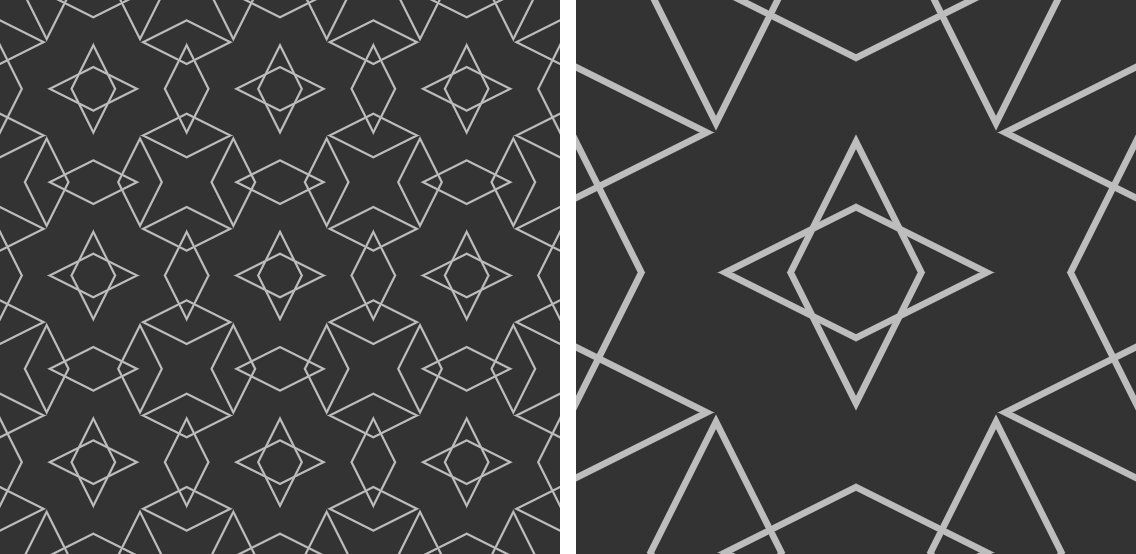
Left: the whole. Right: its middle third, enlarged.
Write a WebGL 1 fragment shader that draws this pattern.

```glsl
precision highp float;
// Thin outlined rhombi on a dark ground, forming four-pointed stars and octagonal rings.
// One staggered lattice of flat rhombi is drawn twice, the second time with its axes
// swapped; each outline comes from a stretched diamond distance.

uniform vec2 u_resolution;

#define REPEATS_ACROSS 3.0
#define STAR_CENTRE vec2(0.5, 0.492)   // in cells, from the lower left
#define HALF_LENGTH 0.2335             // rhombus centre to sharp tip, in cells
#define LINE_WIDTH 0.0118              // in cells
#define GROUND_COLOUR vec3(0.20)
#define LINE_COLOUR vec3(0.74)

// Distance to the outline of a rhombus twice as long as it is high.
float rhombusOutline(vec2 p) {
  p = abs(p);
  return abs(p.x + 2.0 * p.y - HALF_LENGTH) / sqrt(5.0);
}

// Columns half a cell apart, each shifted by a quarter cell against the last.
float rhombusLattice(vec2 p) {
  float column = floor(2.0 * p.x + 0.5);
  vec2 local = p - column * vec2(0.5, 0.25);
  local.y = mod(local.y + 0.25, 0.5) - 0.25;
  return rhombusOutline(local);
}

void main() {
  // Square cells, sized from the canvas width
  float pixel = REPEATS_ACROSS / u_resolution.x;
  vec2 cell = gl_FragCoord.xy * pixel - STAR_CENTRE;

  // Flat and upright rhombi share one stroke
  float dist = min(rhombusLattice(cell), rhombusLattice(cell.yx));
  float coverage = clamp((0.5 * LINE_WIDTH - dist) / pixel + 0.5, 0.0, 1.0);

  gl_FragColor = vec4(mix(GROUND_COLOUR, LINE_COLOUR, coverage), 1.0);
}
```
